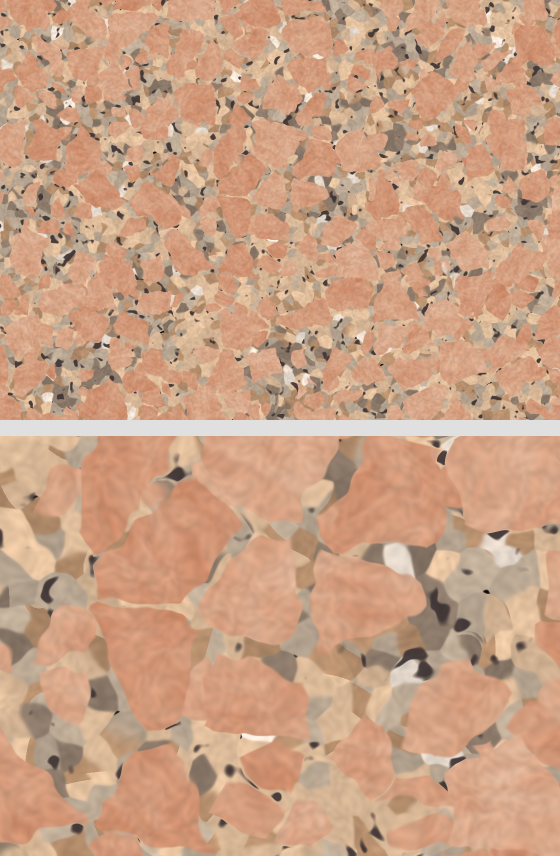
Top, the full canvas; bottom, a detail of the centre.
Write a Shadertoy shader that draws this texture.

```glsl
// Polished pink granite: ragged feldspar crystals in two sizes lie in a matrix
// of small peach, brown and grey grains, with dark mica flecks in the seams.
// Crystals and grains are warped Voronoi cells; the rest is gradient noise.

#define CRYSTAL_SCALE 11.5   // large crystals per canvas height
#define CRYSTAL_SHARE 0.62   // part of the large cells that hold a crystal
#define CHIP_SCALE 23.0      // medium crystals per canvas height
#define CHIP_SHARE 0.36
#define GRAIN_SCALE 47.0     // matrix grains per canvas height
#define CLUSTER_SCALE 5.0    // patches of grey grains per canvas height
#define CLUSTERING 0.6       // how strongly grey grains gather
#define FLECK_SCALE 40.0
#define FLECK_LEVEL 0.40     // higher means fewer flecks
#define ROUGHNESS 0.045      // fine surface texture

const vec3 DEEP_PINK  = vec3(0.79, 0.53, 0.40);
const vec3 PALE_PINK  = vec3(0.87, 0.70, 0.59);
const vec3 PEACH      = vec3(0.86, 0.73, 0.60);
const vec3 BROWN      = vec3(0.70, 0.55, 0.42);
const vec3 QUARTZ     = vec3(0.73, 0.66, 0.58);
const vec3 SMOKY      = vec3(0.54, 0.47, 0.41);
const vec3 MICA       = vec3(0.25, 0.21, 0.21);
const vec3 WHITE      = vec3(0.93, 0.88, 0.83);

vec3 hash3(vec2 p) {
    vec3 h = fract(vec3(p.xyx) * vec3(0.1031, 0.1030, 0.0973));
    h += dot(h, h.yxz + 33.33);
    return fract((h.xxy + h.yzz) * h.zyx);
}

float corner(vec2 cell, vec2 offset) {
    float angle = 6.2832 * hash3(cell + 71.0).x;
    return dot(vec2(cos(angle), sin(angle)), offset);
}

float gradientNoise(vec2 p) {
    vec2 i = floor(p), f = p - i;
    vec2 u = f * f * f * (f * (f * 6.0 - 15.0) + 10.0);
    vec2 e = vec2(1.0, 0.0);
    return mix(mix(corner(i, f), corner(i + e, f - e), u.x),
               mix(corner(i + e.yx, f - e.yx), corner(i + 1.0, f - 1.0), u.x), u.y);
}

mat2 turn(float a) {
    return mat2(cos(a), sin(a), -sin(a), cos(a));
}

// Nearest cell: x is the gap to the second nearest, yzw its random values.
vec4 crystalCell(vec2 p) {
    vec2 base = floor(p);
    float near = 9.0, second = 9.0;
    vec3 id = vec3(0.0);
    for (int y = -1; y <= 1; y++)
    for (int x = -1; x <= 1; x++) {
        vec2 cell = base + vec2(x, y);
        float d = length(cell + hash3(cell).xy - p);
        if (d < near) {
            second = near;
            near = d;
            id = hash3(cell + 37.0);
        } else {
            second = min(second, d);
        }
    }
    return vec4(second - near, id);
}

vec3 mineral(vec3 h, float cluster) {
    float kind = h.x + CLUSTERING * cluster;
    vec3 c = kind < 0.44 ? PEACH : kind < 0.60 ? BROWN : kind < 0.90 ? QUARTZ : SMOKY;
    c = h.z > 0.975 ? WHITE : c;
    return c * (0.93 + 0.14 * h.y);
}

// Matrix grains, blended softly where cells meet.
vec3 matrixGrains(vec2 p, float cluster) {
    vec2 base = floor(p);
    vec4 sum = vec4(0.0);
    for (int y = -1; y <= 1; y++)
    for (int x = -1; x <= 1; x++) {
        vec2 cell = base + vec2(x, y);
        vec2 d = cell + hash3(cell).xy - p;
        sum += exp(-22.0 * dot(d, d)) * vec4(mineral(hash3(cell + 19.0), cluster), 1.0);
    }
    return sum.rgb / max(sum.a, 1e-9);
}

// Lays crystals over a colour; returns their coverage in alpha.
vec4 addCrystals(vec4 under, vec2 p, float scale, float share, float cluster) {
    vec4 cell = crystalCell(p * scale);
    float margin = 0.05 + 0.14 * cell.w + 0.22 * cluster;
    float ragged = 0.16 * gradientNoise(p * 34.0 + scale);
    float cover = smoothstep(0.0, 0.004 * scale, cell.x + ragged - max(margin, 0.03));
    cover *= step(cell.y, share);
    // Faint cleavage streaks run in a direction of each crystal's own.
    vec2 along = turn(6.2832 * cell.w) * p;
    float tint = 0.28 + 0.48 * cell.z + 0.45 * gradientNoise(p * 24.0 + 5.0)
               + 0.35 * gradientNoise(along * vec2(22.0, 90.0));
    vec3 pink = mix(DEEP_PINK, PALE_PINK, clamp(tint, -0.15, 1.15));
    return vec4(mix(under.rgb, pink, cover), max(under.a, cover));
}

vec3 granite(vec2 p) {
    float cluster = gradientNoise(p * CLUSTER_SCALE + 3.0)
                  + 0.5 * gradientNoise(p * CLUSTER_SCALE * 2.3 + 11.0);
    p += 0.012 * vec2(gradientNoise(p * 15.0), gradientNoise(p * 15.0 + 40.0));
    p += 0.005 * vec2(gradientNoise(p * 55.0 + 9.0), gradientNoise(p * 55.0 + 60.0));

    vec4 stone = vec4(matrixGrains(p * GRAIN_SCALE, cluster), 0.0);
    stone = addCrystals(stone, p + 7.0, CHIP_SCALE, CHIP_SHARE, cluster);
    stone = addCrystals(stone, p, CRYSTAL_SCALE, CRYSTAL_SHARE, cluster);

    // Mica flecks avoid crystals and favour the grey patches.
    vec2 q = turn(0.6) * p;
    float fleck = gradientNoise(q * FLECK_SCALE) + 0.5 * gradientNoise(p * FLECK_SCALE * 2.1)
                + 0.14 * cluster - 0.45 * stone.a;
    vec3 color = mix(stone.rgb, MICA, 0.95 * smoothstep(-0.07, 0.09, fleck - FLECK_LEVEL));

    float fine = gradientNoise(q * 150.0) + 0.8 * gradientNoise(p * 75.0 + 20.0);
    return color * (1.0 + ROUGHNESS * 2.0 * fine);
}

void mainImage(out vec4 fragColor, in vec2 fragCoord) {
    vec3 color = vec3(0.0);
    for (int i = 0; i < 4; i++) {
        vec2 jitter = 0.5 * vec2(i & 1, i >> 1) - 0.25;
        color += granite((fragCoord + jitter) / iResolution.y);
    }
    fragColor = vec4(color / 4.0, 1.0);
}
```
